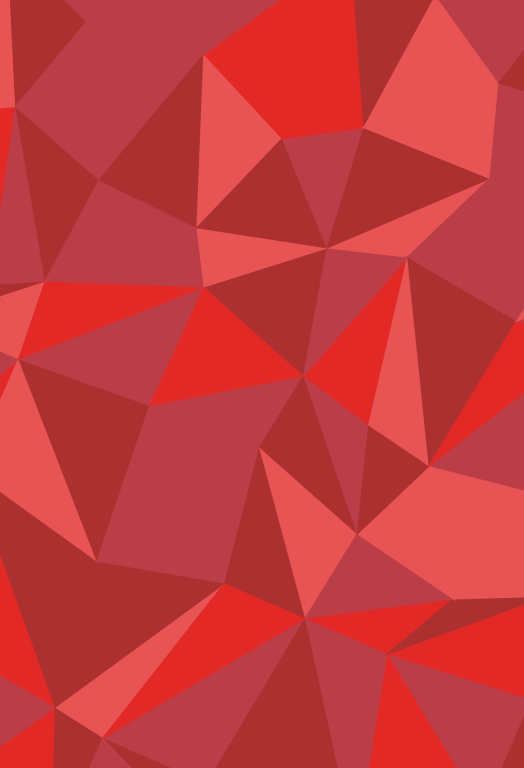
Give the GLSL for this background, as a Shadertoy shader.

```glsl
// Flat mosaic of large, irregular triangles and quads in four reds.

vec2 hash2(vec2 p) {
    return fract(sin(vec2(dot(p, vec2(127.1, 311.7)),
                          dot(p, vec2(269.5, 183.3)))) * 43758.5);
}

// Corner of the skewed mesh, in units of canvas height
vec2 meshCorner(vec2 id, vec2 cellSize) {
    return (id + 0.76 * (hash2(id) - 0.5)) * cellSize;
}

float edgeDistance(vec2 p, vec2 a, vec2 b) {
    vec2 e = b - a;
    return dot(p - a, vec2(e.y, -e.x)) / max(length(e), 1e-4);
}

// Sharp-cornered distance to a triangle of either winding, negative inside
float triangleDistance(vec2 p, vec2 a, vec2 b, vec2 c) {
    vec2 u = b - a, v = c - a;
    float winding = u.x * v.y - u.y * v.x < 0.0 ? -1.0 : 1.0;
    return max(max(winding * edgeDistance(p, a, b),
                   winding * edgeDistance(p, b, c)),
                   winding * edgeDistance(p, c, a));
}

// Steps of about a quarter between neighbours keep shares even and edges visible
vec3 facetColor(vec2 id, float part) {
    float t = fract(dot(id, vec2(0.236, 0.146)) + 0.5 * part
                    + 0.2 * hash2(id + 37.0 + 11.0 * part).x);
    if (t < 0.275) return vec3(0.73, 0.24, 0.28);
    if (t < 0.545) return vec3(0.68, 0.19, 0.19);
    if (t < 0.81) return vec3(0.89, 0.16, 0.15);
    return vec3(0.91, 0.33, 0.33);
}

void mainImage(out vec4 fragColor, in vec2 fragCoord) {
    float pixel = 1.0 / iResolution.y;
    vec2 cellSize = vec2(0.14, 0.165);

    // Tilt the mesh so that its rows do not follow the canvas borders
    float tilt = 0.38;
    vec2 p = mat2(cos(tilt), sin(tilt), -sin(tilt), cos(tilt))
           * (fragCoord * pixel) + 0.7;
    vec2 home = floor(p / cellSize);
    vec3 color = vec3(0.68, 0.19, 0.19);

    for (int y = -1; y <= 1; y++)
    for (int x = -1; x <= 1; x++) {
        vec2 id = home + vec2(x, y);
        vec2 a = meshCorner(id, cellSize);
        vec2 b = meshCorner(id + vec2(1, 0), cellSize);
        vec2 c = meshCorner(id + vec2(1, 1), cellSize);
        vec2 d = meshCorner(id + vec2(0, 1), cellSize);

        // Random diagonal; some cells stay whole as quads
        vec2 choice = hash2(id + 91.0);
        bool swapped = choice.x < 0.5;
        float secondPart = choice.y < 0.2 ? 0.0 : 1.0;
        float first = triangleDistance(p, a, b, swapped ? d : c);
        float second = triangleDistance(p, swapped ? b : a, c, d);

        // The soft rim lies outside each facet, so neighbours leave no seam
        color = mix(color, facetColor(id, 0.0),
                    1.0 - smoothstep(0.0, 1.4 * pixel, first));
        color = mix(color, facetColor(id, secondPart),
                    1.0 - smoothstep(0.0, 1.4 * pixel, second));
    }
    fragColor = vec4(color, 1.0);
}
```
